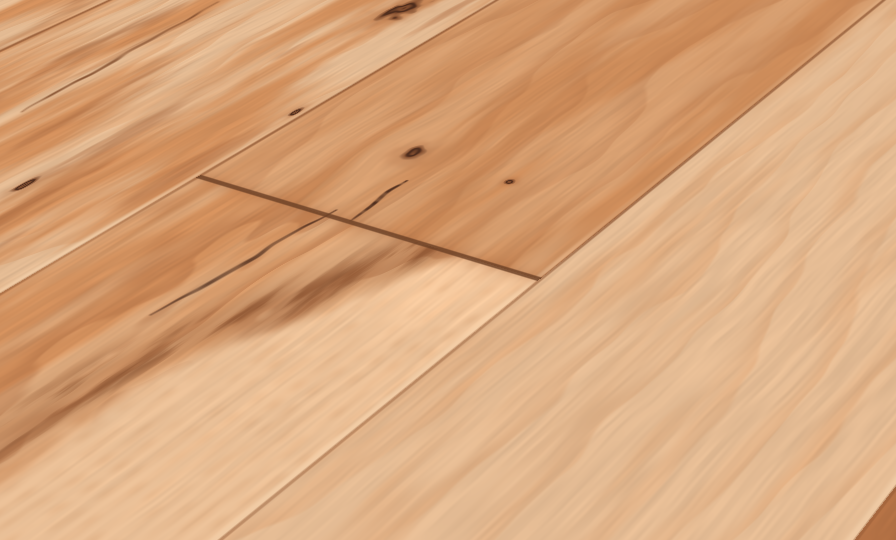
Write a WebGL 2 fragment shader that draws this texture.

```glsl
#version 300 es
precision highp float;
// Wooden floor planks seen at a slant. A ground-plane projection gives plank
// coordinates (across, along); stretched noise makes grain, and small loops
// add knots and cracks over the seams and the end joint.

#define VANISH vec2(3.552, 2.558)
#define PLANK_WIDTH 0.46
#define LENGTH_SCALE 8.0
#define JOINT_SKEW 0.106
#define SEAM_HALF 0.0035
#define CRACK_HALF 0.0045
#define GRAIN 0.16
#define PALE vec3(0.895, 0.735, 0.580)
#define MID vec3(0.865, 0.665, 0.490)
#define HONEY vec3(0.820, 0.560, 0.360)
#define BROWN vec3(0.640, 0.380, 0.220)
#define CHAR vec3(0.260, 0.140, 0.090)

uniform vec2 u_resolution;
out vec4 fragColor;

// Knots: centre across, centre along, radius across, radius along
const vec4 KNOTS[5] = vec4[5](
    vec4(1.387, 0.246, 0.032, 0.028), vec4(1.681, 0.242, 0.013, 0.011),
    vec4(0.800, 0.763, 0.040, 0.075), vec4(0.663, -0.164, 0.012, 0.040),
    vec4(0.975, 0.278, 0.010, 0.022));
// Cracks: start and end in plank coordinates
const vec4 CRACKS[3] = vec4[3](
    vec4(1.354, -0.371, 1.402, 0.02), vec4(1.468, 0.005, 1.455, 0.16),
    vec4(0.350, 0.035, 0.294, 0.60));

float hash(vec2 p) {
    return fract(sin(dot(p, vec2(127.1, 311.7))) * 43758.5453);
}

float noise(vec2 p) {
    vec2 i = floor(p), f = fract(p);
    f = f * f * (3.0 - 2.0 * f);
    return mix(mix(hash(i), hash(i + vec2(1, 0)), f.x),
               mix(hash(i + vec2(0, 1)), hash(i + vec2(1, 1)), f.x), f.y);
}

float fbm(vec2 p) {
    float sum = 0.0, amp = 0.5;
    for (int i = 0; i < 4; i++) {
        sum += amp * noise(p);
        p = p * 2.03 + 17.3;
        amp *= 0.5;
    }
    return sum / 0.9375;
}

// Thin growth lines along the contours of a warped field
float growthLines(vec2 q, float count, float warp) {
    float field = q.x * count + warp * fbm(q * vec2(3.0, 1.3));
    float f = fract(field);
    return smoothstep(0.45, 0.93, f) * (1.0 - smoothstep(0.93, 1.0, f));
}

vec2 plankCoords(vec2 p) {
    vec2 away = VANISH - p;
    float x = away.x / away.y;
    float along = 1.0 / away.y - JOINT_SKEW * x - 0.3515;
    return vec2((2.15 - x) / PLANK_WIDTH, along * LENGTH_SCALE);
}

// Base tone and figure of each plank
vec3 plankColor(float row, vec2 q, vec2 g) {
    float streak = fbm(g * vec2(11.0, 1.6));
    float fleck = noise(g * vec2(60.0, 9.0));
    if (row < 0.5) {
        vec3 c = mix(HONEY, PALE, smoothstep(0.25, 0.62, streak));
        c = mix(c, BROWN, 0.45 * smoothstep(0.57, 0.8, fbm(g * vec2(16.0, 2.5) + 40.0)));
        return mix(c, HONEY, 0.3 * growthLines(g, 9.0, 3.0));
    }
    if (row > 2.5) return mix(BROWN, HONEY, 0.35 * streak + 0.1);
    if (row > 1.5) {
        vec3 c = mix(MID, PALE, smoothstep(0.1, 0.5, streak));
        return mix(c, HONEY, 0.33 * growthLines(g, 7.0, 2.6) * (0.4 + 0.6 * fleck));
    }
    if (q.y > 0.0) {
        vec3 c = mix(HONEY * 0.98, MID, 0.65 * smoothstep(0.35, 0.7, streak));
        c = mix(c, MID, 0.35 * (1.0 - smoothstep(1.0, 1.4, q.x)));
        return mix(c, BROWN, 0.18 * growthLines(g, 6.0, 2.5));
    }
    // Two-toned board: figured heartwood beside pale sapwood
    float side = q.x - (1.78 + 0.7 * q.y + 0.42 * q.y * q.y);
    side += 0.09 * (fbm(g * vec2(9.0, 4.0)) - 0.5);
    vec3 heart = mix(HONEY, MID, smoothstep(0.3, 0.7, streak));
    heart = mix(heart, BROWN, 0.32 * growthLines(g, 5.0, 6.0));
    float band = exp(-pow((side + 0.08) / 0.07, 2.0));
    float dark = smoothstep(0.42, 0.7, fbm(g * vec2(32.0, 5.0)));
    heart = mix(heart, BROWN * 0.85, band * (0.25 + 0.6 * dark));
    float ripple = 0.5 + 0.5 * sin(q.x * 150.0 + 3.0 * noise(g * 6.0));
    vec3 sap = mix(PALE * 1.03, MID, 0.5 * ripple * noise(g * vec2(25.0, 38.0)));
    sap *= 1.0 + 0.05 * smoothstep(-0.4, 0.0, q.y);
    return mix(heart, sap, smoothstep(-0.03, 0.04, side));
}

void main() {
    vec2 p = gl_FragCoord.xy / u_resolution.y;
    vec2 q = plankCoords(p);
    vec2 aa = fwidth(q);
    float row = floor(q.x);

    // Grain bends around the largest knot
    vec2 bend = q - KNOTS[0].xy;
    vec2 g = q - vec2(0.6 * bend.x * exp(-70.0 * dot(bend, bend)), 0.0);
    g += vec2(0.02 * fbm(q * 4.0), row * 7.0 + step(q.y, 0.0) * step(row, 1.5) * step(0.5, row) * 3.7);
    vec3 color = plankColor(row, q, g);

    // Fine pores, softer far from the focus
    float focus = 1.0 - 0.65 * smoothstep(0.35, 1.1, abs(q.y));
    float pores = noise(g * vec2(130.0, 11.0)) + 0.6 * noise(g * vec2(65.0, 5.0)) - 0.8;
    color *= 1.0 + GRAIN * 0.4 * focus * pores;

    for (int i = 0; i < 5; i++) {
        vec2 d = (q - KNOTS[i].xy) / KNOTS[i].zw;
        float r = length(d) + 0.7 * (noise(q * 45.0) - 0.5);
        float ring = 0.5 + 0.5 * sin(r * 11.0);
        float inside = step(abs(floor(KNOTS[i].x) - row), 0.5);
        color = mix(color, BROWN, inside * 0.5 * exp(-0.5 * r * r));
        color = mix(color, mix(CHAR, BROWN, 0.55 * ring), inside * 0.9 * (1.0 - smoothstep(0.5, 1.1, r)));
    }

    for (int i = 0; i < 3; i++) {
        vec2 start = CRACKS[i].xy, span = CRACKS[i].zw - start;
        float t = clamp(dot(q - start, span) / dot(span, span), 0.0, 1.0);
        float d = length(q - start - span * t + vec2(0.012 * (noise(q * 18.0) - 0.5), 0.0));
        float w = CRACK_HALF * (0.3 + 0.7 * sin(3.1416 * t));
        float ink = 1.0 - smoothstep(w - aa.x * 0.5, w + aa.x, d);
        float gaps = 0.45 + 0.5 * noise(vec2(t * 14.0, float(i)));
        color = mix(color, i == 2 ? BROWN * 0.8 : CHAR, ink * gaps);
    }

    // Long seams: a pale bevel beside a thin dark line
    float edge = q.x - round(q.x);
    float bevel = smoothstep(-0.022, -0.008, edge) * (1.0 - smoothstep(-0.004, 0.002, edge));
    float near = 1.0 - smoothstep(-0.2, 0.25, q.y);
    color = mix(color, vec3(0.96, 0.82, 0.67), bevel * (0.2 + 0.5 * near));
    float seam = 1.0 - smoothstep(SEAM_HALF - aa.x * 0.5, SEAM_HALF + aa.x, abs(edge - 0.002));
    color = mix(color, BROWN * 0.85, seam * (0.7 - 0.3 * near));

    // End joint with a soft shadow, in the middle row only
    float middle = step(abs(row - 1.0), 0.5);
    float joint = 1.0 - smoothstep(SEAM_HALF, SEAM_HALF + aa.y * 1.5, abs(q.y));
    color = mix(color, BROWN, middle * 0.35 * exp(-abs(q.y) * 55.0));
    color = mix(color, BROWN * 0.65, middle * 0.8 * joint);
    fragColor = vec4(color, 1.0);
}
```
